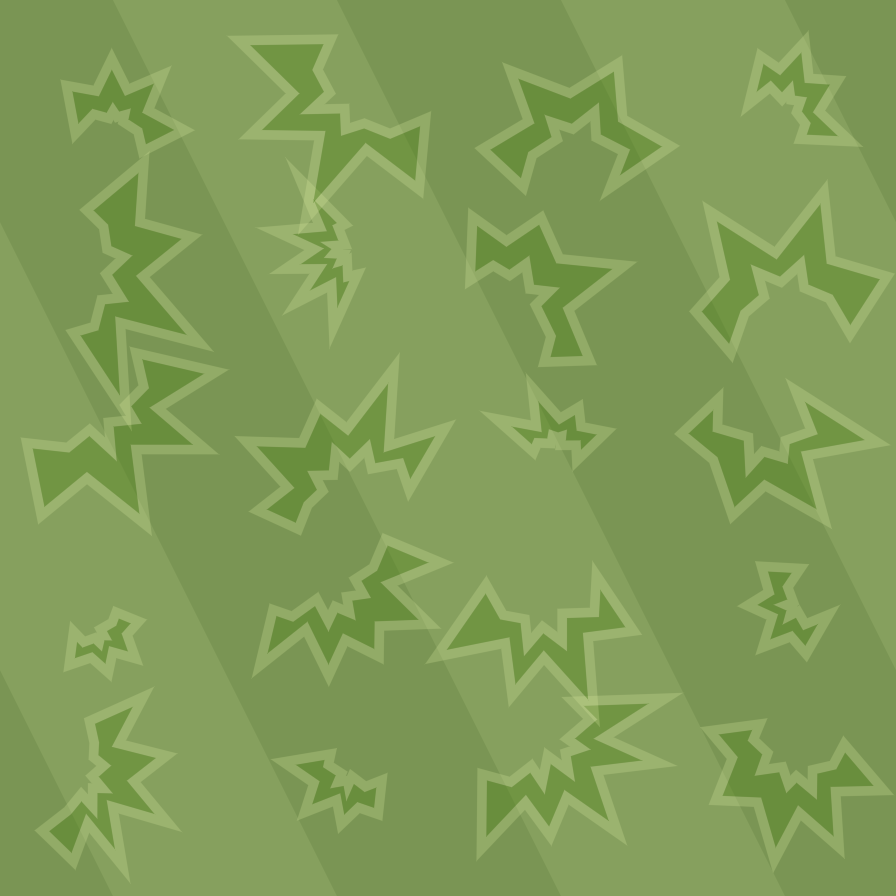
This pattern is drawn by a WebGL 2 fragment shader. Its source:

```glsl
#version 300 es
precision highp float;
// Jagged crescent bursts with pale mitred outlines over diagonal green stripes.

#define STRIPE_PERIOD 0.5
#define STRIPE_SHIFT 0.126
#define OUTLINE_WIDTH 0.0108
#define GRID vec2(4.0, 5.0)
#define JITTER 0.045
#define LARGE_SIZE vec2(0.097, 0.125)
#define SMALL_SIZE vec2(0.042, 0.062)
#define SPREAD vec2(1.1, 1.5)
#define OUTLINE_ALPHA 0.25
#define FILL_ALPHA 0.35

uniform vec2 u_resolution;
out vec4 fragColor;

const vec3 LIGHT_STRIPE = vec3(0.525, 0.627, 0.369);
const vec3 DARK_STRIPE = vec3(0.478, 0.585, 0.328);
const vec3 OUTLINE_TINT = vec3(0.86, 0.92, 0.63);
const vec3 FILL_TINT = vec3(0.29, 0.50, 0.07);

float hash(float n) {
    float h = fract(n * 0.1031);
    h *= h + 33.33;
    return fract(2.0 * h * h);
}

float cover(float d, float pixel) {
    return 1.0 - smoothstep(-0.7 * pixel, 0.7 * pixel, d);
}

// Corner k of a burst: outer zigzag one way, inner zigzag back, a tail at each end.
vec2 burstCorner(int k, int steps, float spread, float seed) {
    bool outer = k <= 2 * steps;
    int i = outer ? k : 4 * steps + 2 - k;
    bool tip = i % 2 == 0;
    bool tail = i < 0 || i > 2 * steps;
    float radius = outer ? (tip ? 1.0 : 0.57) : (tip ? 0.54 : 0.33);
    if (tail) radius = 0.62;
    radius *= 0.85 + 0.3 * hash(seed + float(k) * 3.7);
    float wobble = 0.5 * (hash(seed + 91.3 + float(i) * 5.3) - 0.5);
    float angle = ((float(i) + wobble) / float(steps) - 1.0) * spread;
    return radius * vec2(cos(angle), sin(angle));
}

// Signed distance to a burst, with sharp mitres at the convex corners.
float burstDistance(vec2 p, float size, int steps, float spread, float seed) {
    int count = 4 * steps + 4;
    vec2 a = size * burstCorner(count - 1, steps, spread, seed);
    vec2 before = size * burstCorner(count - 2, steps, spread, seed);
    vec2 dirBefore = normalize(a - before);
    float nearest = 1e3;
    float side = 1.0;
    for (int k = 0; k < count; k++) {
        vec2 b = size * burstCorner(k, steps, spread, seed);
        vec2 edge = b - a;
        vec2 q = p - a;
        vec2 dir = normalize(edge);
        float along = clamp(dot(q, dir), 0.0, length(edge));
        nearest = min(nearest, length(q - dir * along));

        // Mitre: in the wedge ahead of a convex corner use the line distances.
        bool convex = dirBefore.x * dir.y > dirBefore.y * dir.x;
        if (convex && dot(q, dirBefore) > 0.0 && dot(q, dir) < 0.0) {
            float lineBefore = dot(q, vec2(dirBefore.y, -dirBefore.x));
            float lineAfter = dot(q, vec2(dir.y, -dir.x));
            nearest = min(nearest, max(0.0, max(lineBefore, lineAfter)));
        }

        // Even-odd inside test.
        bvec3 test = bvec3(p.y >= a.y, p.y < b.y, edge.x * q.y > edge.y * q.x);
        if (all(test) || !any(test)) side = -side;
        a = b;
        dirBefore = dir;
    }
    return side * nearest;
}

void main() {
    vec2 p = gl_FragCoord.xy / u_resolution.y;
    float pixel = 1.0 / u_resolution.y;

    // Diagonal stripes, as distance to the middle of a light band.
    float s = p.x + 0.5 * p.y - 0.5 - STRIPE_SHIFT;
    float band = abs(fract(s / STRIPE_PERIOD) - 0.25);
    band = min(band, 1.0 - band) - 0.25;
    float light = cover(band * STRIPE_PERIOD * 0.894, pixel);
    vec3 color = mix(DARK_STRIPE, LIGHT_STRIPE, light);

    // Bursts in a jittered grid; every third one is small.
    for (int i = 0; i < int(GRID.x * GRID.y); i++) {
        float id = float(i);
        float seed = 17.3 * id + 4.1;
        vec2 range = i % 3 == 1 ? SMALL_SIZE : LARGE_SIZE;
        float size = mix(range.x, range.y, hash(seed));
        float spread = mix(SPREAD.x, SPREAD.y, hash(seed + 1.7));
        int steps = hash(seed + 2.9) < 0.7 ? 3 : 4;
        float turn = 6.2832 * hash(seed + 6.1);
        vec2 axis = vec2(cos(turn), sin(turn));

        vec2 cell = vec2(mod(id, GRID.x), floor(id / GRID.x));
        vec2 center = (cell + 0.5) / GRID;
        center += JITTER * (vec2(hash(seed + 8.3), hash(seed + 11.9)) - 0.5);
        center = clamp(center, size + 0.02, 0.98 - size) - 0.45 * size * axis;

        vec2 q = p - center;
        if (length(q) > 1.2 * size + 0.09) continue;
        q = vec2(dot(q, axis), dot(q, vec2(-axis.y, axis.x)));
        float d = burstDistance(q, size, steps, spread, seed);
        float fill = cover(d, pixel);
        float outline = cover(d - OUTLINE_WIDTH, pixel) - fill;
        color = mix(color, OUTLINE_TINT, OUTLINE_ALPHA * outline);
        color = mix(color, FILL_TINT, FILL_ALPHA * fill);
    }
    fragColor = vec4(color, 1.0);
}
```
